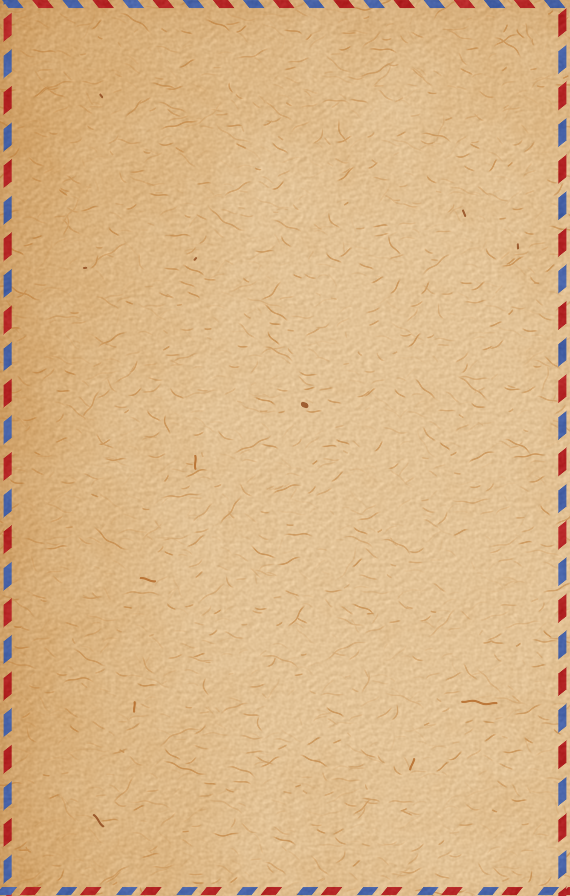
Give the GLSL for this texture, as a Shadertoy shader.

```glsl
vec2 hash2(vec2 p) {
    vec3 q = fract(p.xyx * vec3(0.1031, 0.1030, 0.0973));
    q += dot(q, q.yzx + 33.33);
    return fract((q.xx + q.yz) * q.zy);
}

float gradientNoise(vec2 p) {
    vec2 i = floor(p), f = fract(p);
    vec2 u = f * f * f * (f * (f * 6.0 - 15.0) + 10.0);
    vec2 o = vec2(0, 1);
    float a = dot(hash2(i) * 2.0 - 1.0, f);
    float b = dot(hash2(i + o.yx) * 2.0 - 1.0, f - o.yx);
    float c = dot(hash2(i + o) * 2.0 - 1.0, f - o);
    float d = dot(hash2(i + 1.0) * 2.0 - 1.0, f - 1.0);
    return mix(mix(a, b, u.x), mix(c, d, u.x), u.y);
}

vec2 rotate(vec2 p, float angle) {
    float c = cos(angle), s = sin(angle);
    return vec2(c * p.x + s * p.y, c * p.y - s * p.x);
}

// Curved hairs scattered on a jittered grid, mostly lying flat
float fibres(vec2 p, float cell, float seed, float aa) {
    vec2 id = floor(p / cell);
    float cover = 0.0;
    for (int j = -1; j <= 1; j++)
    for (int i = -1; i <= 1; i++) {
        vec2 n = id + vec2(i, j);
        vec2 place = hash2(n + seed), shape = hash2(n + seed + 57.0), look = hash2(n + seed + 113.0);
        float angle = (shape.x - 0.5) * mix(1.2, 3.0, look.y * look.y);
        vec2 q = rotate(p - (n + place) * cell, angle);
        float reach = cell * mix(0.15, 0.5, shape.y);
        float bend = (look.y - 0.5) * 1.2 / cell * q.x * q.x + 0.08 * sin(q.x * 3.0 + look.x * 6.0);
        float line = 1.0 - smoothstep(0.03, 0.08 + aa, abs(q.y - bend));
        float ends = 1.0 - smoothstep(reach * 0.5, reach, abs(q.x));
        cover = max(cover, line * ends * mix(0.06, 0.55, look.x * look.x));
    }
    return cover;
}

// Slanted bar repeated along one axis; across runs from 0 to 0.9 inside the band
float bars(float along, float across, float period, float halfLength, float aa) {
    float d = abs(mod(along + period * 0.5, period) - period * 0.5) - halfLength;
    d = max(d, abs(across - 0.45) - 0.45);
    return 1.0 - smoothstep(-aa, aa, d);
}

// Red bars in x, blue bars in y
vec2 band(float along, float across, float period, float halfLength, float blueShift, float aa) {
    return vec2(bars(along, across, period, halfLength, aa),
                bars(along - blueShift, across, period, halfLength, aa));
}

float capsule(vec2 p, float halfLength) {
    return length(vec2(max(abs(p.x) - halfLength, 0.0), p.y));
}

void mainImage(out vec4 fragColor, in vec2 fragCoord) {
    // The canvas is 100 units tall
    vec2 p = fragCoord / iResolution.y * 100.0;
    vec2 uv = fragCoord / iResolution.xy;
    float width = 100.0 * iResolution.x / iResolution.y;
    float aa = 60.0 / iResolution.y;

    // Warm paper, palest right of the centre
    float glow = 1.0 - smoothstep(0.15, 0.85, length((uv - vec2(0.68, 0.43)) * vec2(1.0, 0.85)));
    float mottle = gradientNoise(p * 0.12) * 0.25 + gradientNoise(p * 0.45 + 9.0) * 0.22;
    vec3 col = mix(vec3(0.83, 0.65, 0.42), vec3(0.89, 0.765, 0.59), clamp(glow * 0.9 + 0.15 + mottle, 0.0, 1.0));
    col -= vec3(0.04, 0.06, 0.07) * (exp(-uv.x * 18.0) + 0.6 * exp(-(1.0 - uv.y) * 30.0));

    // Pulp relief lit from one side
    vec2 g = p * vec2(1.5, 1.9) + gradientNoise(p * 0.7) * 0.8;
    float relief = gradientNoise(g) - gradientNoise(g + vec2(0.35, -0.4));
    float grain = relief * 0.06 + gradientNoise(p * 3.1) * 0.05;
    col += grain * vec3(0.9, 1.0, 1.1);

    // Fibres of three sizes
    float hair = 0.0;
    for (int k = 0; k < 3; k++)
        hair = max(hair, fibres(p, 2.4 + 1.7 * float(k), 31.0 * float(k) + 200.0, aa));
    col = mix(col, vec3(0.73, 0.46, 0.18), hair);

    // Larger flecks: centre, half length, angle
    const vec4 flecks[12] = vec4[12](
        vec4(34.0, 54.8, 0.12, 0.0), vec4(51.8, 76.2, 0.3, -0.9), vec4(57.8, 72.5, 0.2, -1.2),
        vec4(9.5, 70.1, 0.1, 0.5), vec4(21.8, 71.1, 0.1, 1.2), vec4(11.3, 89.3, 0.15, -0.6),
        vec4(11.0, 8.4, 0.8, -0.75), vec4(53.5, 21.6, 1.9, -0.1), vec4(21.8, 48.4, 0.7, -1.4),
        vec4(16.5, 35.3, 0.8, -0.1), vec4(46.0, 14.7, 0.6, 1.4), vec4(15.0, 21.1, 0.5, -1.4));
    for (int k = 0; k < 12; k++) {
        vec4 f = flecks[k];
        vec2 q = rotate(p - f.xy, f.w);
        q.y += 0.12 * sin(q.x * 2.5);
        float radius = k == 0 ? 0.3 : 0.12;
        float mask = 1.0 - smoothstep(radius - aa, radius + aa, capsule(q, f.z));
        col = mix(col, k < 7 ? vec3(0.55, 0.27, 0.1) : vec3(0.7, 0.4, 0.14), mask * 0.8);
    }

    // Airmail edging on the four sides
    float left = p.x - 0.4, right = p.x - width + 1.3;
    float top = p.y - 99.1, bottom = p.y - 0.1;
    vec2 ink = band(p.y - 7.1 - (left - 0.45) * 0.8, left, 8.17, 1.25, 4.08, aa);
    ink = max(ink, band(p.y - 7.6 - (right - 0.45) * 0.8, right, 8.17, 1.25, 4.08, aa));
    ink = max(ink, band(p.x - 4.8 + (top - 0.45) * 0.8, top, 6.72, 0.85, 3.36, aa));
    ink = max(ink, band(p.x - 3.4 - (bottom - 0.45) * 0.8, bottom, 6.72, 0.85, 4.03, aa));
    float shade = grain * 0.6 + gradientNoise(p * 0.3 + 40.0) * 0.08;
    col = mix(col, vec3(0.7, 0.12, 0.13) + shade, ink.x * 0.96);
    col = mix(col, vec3(0.25, 0.37, 0.66) + shade, ink.y * 0.96);

    fragColor = vec4(clamp(col, 0.0, 1.0), 1.0);
}
```
